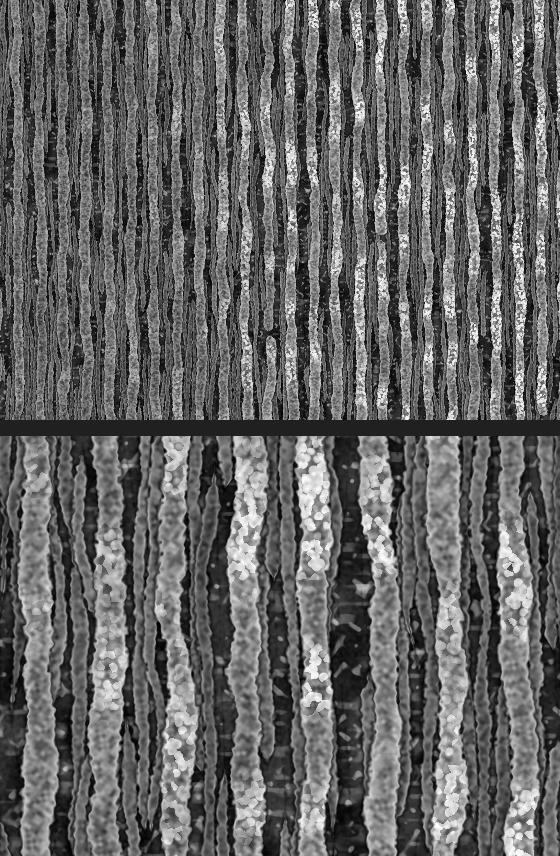
Top: the whole. Bottom: its middle third, enlarged.
Write a WebGL 1 fragment shader that draws this texture.

```glsl
precision highp float;
uniform vec2 u_resolution;

const float RIDGES_PER_HEIGHT = 18.45;

float hash(vec2 p) {
  vec3 q = fract(vec3(p.xyx) * 0.1031);
  q += dot(q, q.yzx + 33.33);
  return fract((q.x + q.y) * q.z);
}

float noise(vec2 p) {
  vec2 i = floor(p);
  vec2 f = fract(p);
  f = f * f * (3.0 - 2.0 * f);
  float low = mix(hash(i), hash(i + vec2(1.0, 0.0)), f.x);
  float high = mix(hash(i + vec2(0.0, 1.0)), hash(i + vec2(1.0, 1.0)), f.x);
  return mix(low, high, f.y);
}

// Turned domain, so that grains do not line up with the canvas
vec2 turn(vec2 p, float angle) {
  float c = cos(angle);
  float s = sin(angle);
  return vec2(c * p.x - s * p.y, s * p.x + c * p.y) + 5.0;
}

// Rounded grains of random brightness, dark in the seams
float grains(vec2 p) {
  vec2 cell = floor(p);
  float nearest = 4.0;
  float shade = 0.0;
  for (int j = -1; j <= 1; j++) {
    for (int i = -1; i <= 1; i++) {
      vec2 c = cell + vec2(float(i), float(j));
      vec2 d = c + vec2(hash(c), hash(c + 57.0)) - p;
      float distance = dot(d, d);
      if (distance < nearest) {
        nearest = distance;
        shade = hash(c + 113.0);
      }
    }
  }
  return shade * (1.0 - 0.8 * smoothstep(0.05, 0.7, nearest));
}

// Smooth random curve along y, from -1 to 1, independent for each seed
float wave(float y, float frequency, float seed) {
  return 2.0 * noise(vec2(y * frequency + seed * 3.7, seed * 17.0)) - 1.0;
}

// Coverage of a band, given its signed edge distance
float cover(float distance, float blur) {
  return smoothstep(blur, -blur, distance);
}

// Grey of a rounded rib that brightens towards its rims
float ribTone(float offset, float halfWidth, float body, float rim) {
  float t = clamp(abs(offset) / max(halfWidth, 0.01), 0.0, 1.0);
  return body + rim * t * t * t;
}

// Dark valley floor with thin cross strands and pale specks
float valleyTone(vec2 p) {
  float strands = smoothstep(0.62, 0.90, noise(p * vec2(75.0, 210.0)));
  float specks = smoothstep(0.72, 0.92, noise(turn(p, 0.6) * 170.0));
  float mottling = noise(p * vec2(70.0, 30.0));
  return 0.04 + 0.20 * mottling + 0.20 * strands + 0.35 * specks;
}

// Half width of a main ridge, pinched to nothing at a rare break
float ridgeHalfWidth(float y, float id) {
  float width = 0.205 + 0.045 * wave(y, 19.0, id + 60.0) + 0.025 * wave(y, 45.0, id + 90.0);
  float hasBreak = step(0.90, hash(vec2(id, 47.0)));
  float k = (y - hash(vec2(id, 91.0))) / 0.007;
  return width - 0.4 * hasBreak * exp(-k * k);
}

void main() {
  vec2 p = gl_FragCoord.xy / u_resolution.y;
  float across = p.x * u_resolution.y / u_resolution.x;
  float x = (p.x + (p.y - 1.0) * 0.008) * RIDGES_PER_HEIGHT - 0.2;
  float blur = max(0.025, 0.6 * RIDGES_PER_HEIGHT / u_resolution.y);

  float grain = noise(turn(p, 0.65) * 300.0) - 0.5;
  float lumps = noise(turn(p, 1.0) * 150.0) - 0.5;
  float roughness = 0.05 * lumps + 0.06 * grain;

  // Main ridge of this column
  float id = floor(x);
  float center = 0.5 + 0.09 * wave(p.y, 13.0, id) + 0.05 * wave(p.y, 30.0, id + 30.0);
  float offset = fract(x) - center;
  float halfWidth = ridgeHalfWidth(p.y, id);
  float ridgeEdge = abs(offset) - halfWidth + roughness;

  // Low ribs winding through the gap between two ridges
  float tone = valleyTone(p);
  float gapId = floor(x + 0.5);
  float gapX = fract(x + 0.5) - 0.5;
  for (int i = 0; i < 3; i++) {
    float k = float(i);
    float seed = gapId * 3.0 + k + 100.0;
    float ribX = gapX - (k - 1.0) * 0.21 - 0.12 * wave(p.y, 13.0, seed) - 0.03 * wave(p.y, 34.0, seed + 50.0);
    float presence = smoothstep(-0.50, -0.15, wave(p.y, 8.0, seed + 200.0));
    float width = (0.09 + 0.03 * wave(p.y, 20.0, seed + 400.0)) * presence - 0.05 * (1.0 - presence);
    float edge = abs(ribX) - width + 0.8 * roughness;
    float body = 0.35 + 0.08 * wave(p.y, 9.0, seed + 600.0);
    float rib = ribTone(ribX, width, body, 0.36) + 0.24 * grain + 0.10 * lumps;
    tone *= 1.0 - 0.65 * cover(edge - 0.04, 0.04);
    tone = mix(tone, rib, cover(edge, blur));
  }

  // Narrow shadow beside the ridge
  tone *= 1.0 - 0.65 * cover(ridgeEdge - 0.04, 0.05);

  // Ridge surface, crusted with bright flakes mostly right of the middle
  float crustZone = smoothstep(0.10, 0.60, across);
  float patches = noise(vec2(id * 13.0 + offset * 2.0, p.y * 19.0 + id * 5.0));
  float crust = smoothstep(0.45, 0.85, patches * 0.8 + 0.25 * crustZone);
  float flakes = smoothstep(0.18, 0.50, grains(turn(p, 0.5) * 165.0));
  float body = 0.40 + 0.05 * wave(p.y, 8.0, id + 800.0) + 0.06 * crustZone;
  float ridge = ribTone(offset, halfWidth, body, 0.34) + 0.34 * grain + 0.16 * lumps;
  ridge = mix(ridge, 0.95 + 0.2 * grain, flakes * crust * (0.30 + 0.60 * crustZone));
  tone = mix(tone, ridge, cover(ridgeEdge, blur));

  // Fine overall speckle
  tone += 0.08 * (noise(turn(p, 0.3) * 390.0) - 0.5);
  gl_FragColor = vec4(vec3(clamp(tone, 0.0, 1.0)), 1.0);
}
```
